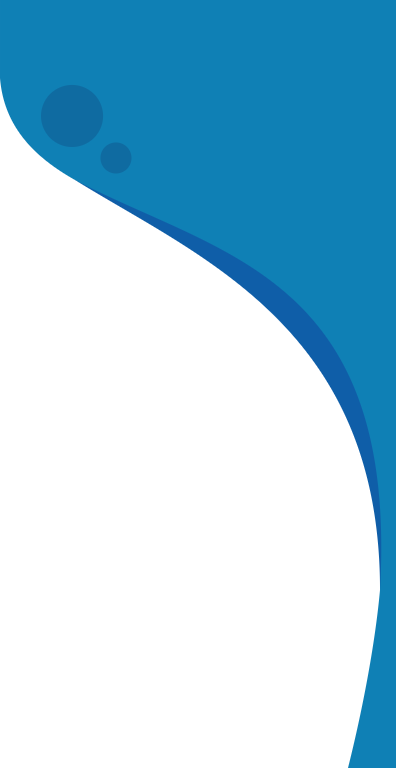
Give the GLSL for this background, as a Shadertoy shader.

```glsl
// Draws a blue panel with a sweeping curved edge, a dark ribbon and two discs on white.

// Colours
const vec3 WHITE = vec3(1.0);
const vec3 BLUE = vec3(0.06, 0.50, 0.71);
const vec3 RIBBON_BLUE = vec3(0.06, 0.37, 0.66);
const vec3 DISC_BLUE = vec3(0.06, 0.42, 0.63);

// Ends of the edge's three arcs; lengths are in canvas heights
const vec2 EDGE_TOP = vec2(0.0, 0.8984);
const vec2 UPPER_JOIN = vec2(0.0977, 0.7656);
const vec2 LOWER_JOIN = vec2(0.4948, 0.2318);
const vec2 EDGE_BOTTOM = vec2(0.4531, 0.0);

// Discs: centre and radius
const vec3 LARGE_DISC = vec3(0.0938, 0.8490, 0.0404);
const vec3 SMALL_DISC = vec3(0.1510, 0.7943, 0.0202);

const int SOLVE_STEPS = 18;

vec2 bezier(vec2 a, vec2 b, vec2 c, vec2 d, float t) {
    float s = 1.0 - t;
    return s * s * s * a + 3.0 * s * s * t * b + 3.0 * s * t * t * c + t * t * t * d;
}

vec2 bezierTangent(vec2 a, vec2 b, vec2 c, vec2 d, float t) {
    float s = 1.0 - t;
    return s * s * (b - a) + 2.0 * s * t * (c - b) + t * t * (d - c);
}

// Approximate signed distance to a descending curve, positive on its right
float curveDistance(vec2 p, vec2 a, vec2 b, vec2 c, vec2 d) {
    float low = 0.0, high = 1.0;
    for (int i = 0; i < SOLVE_STEPS; i++) {
        float middle = 0.5 * (low + high);
        if (bezier(a, b, c, d, middle).y > p.y) low = middle;
        else high = middle;
    }
    float t = 0.5 * (low + high);
    vec2 tangent = normalize(bezierTangent(a, b, c, d, t));
    return (p.x - bezier(a, b, c, d, t).x) * abs(tangent.y);
}

// Distance to the edge between the white area and the panel
float panelDistance(vec2 p) {
    if (p.y > UPPER_JOIN.y)
        return curveDistance(p, EDGE_TOP, vec2(0.0052, 0.8333), vec2(0.0469, 0.7943), UPPER_JOIN);
    if (p.y > LOWER_JOIN.y)
        return curveDistance(p, UPPER_JOIN, vec2(0.2604, 0.6647), vec2(0.4948, 0.5729), LOWER_JOIN);
    return curveDistance(p, LOWER_JOIN, vec2(0.4883, 0.1602), vec2(0.4714, 0.0729), EDGE_BOTTOM);
}

// Distance to the ribbon's outer edge
float ribbonDistance(vec2 p) {
    return curveDistance(p, UPPER_JOIN, vec2(0.2865, 0.6667), vec2(0.5182, 0.6419), LOWER_JOIN);
}

float discDistance(vec2 p, vec3 disc) {
    return disc.z - length(p - disc.xy);
}

// Antialiased coverage, one pixel wide
float coverage(float dist) {
    return clamp(0.5 + dist * iResolution.y, 0.0, 1.0);
}

void mainImage(out vec4 fragColor, in vec2 fragCoord) {
    vec2 p = fragCoord / iResolution.y;

    // Panel and discs
    vec3 panel = BLUE;
    float discs = max(discDistance(p, LARGE_DISC), discDistance(p, SMALL_DISC));
    panel = mix(panel, DISC_BLUE, coverage(discs));

    // Ribbon between the two joins
    if (p.y < UPPER_JOIN.y && p.y > LOWER_JOIN.y)
        panel = mix(RIBBON_BLUE, panel, coverage(ribbonDistance(p)));

    fragColor = vec4(mix(WHITE, panel, coverage(panelDistance(p))), 1.0);
}
```
